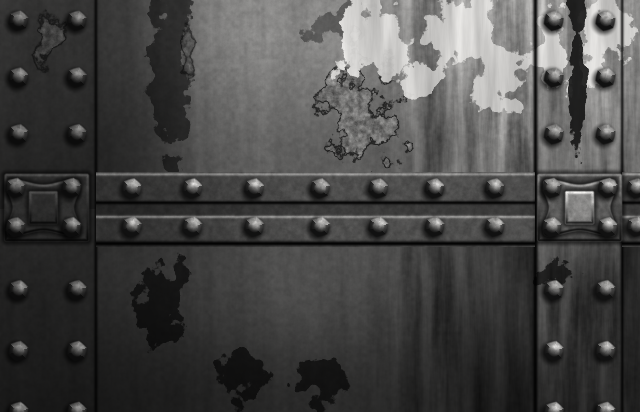
Reproduce this texture procedurally as a Shadertoy shader.

```glsl
// Weathered riveted steel wall: two panels, side columns and a cross beam.
// Smooth gradients give the tone, noise-warped ellipses the wear, and looped
// faceted domes the bolts. Units: y runs down, the height is 4.94.
#define VIEW_H 4.94
#define LEFT_SEAM 1.15
#define RIGHT_SEAM 6.42
#define FAR_SEAM 7.46
#define BEAM_TOP 2.09
#define BEAM_LOW 2.92
#define RIVET_R 0.112
#define LIGHT normalize(vec3(0.25, -0.6, 0.75))
#define SIXTH 1.0472

float hash(vec2 p) {
  p = fract(p * vec2(0.1031, 0.1137));
  p += dot(p, p.yx + 33.33);
  return fract((p.x + p.y) * p.x * 7.31);
}
float noise(vec2 p) {
  vec2 i = floor(p), f = fract(p);
  f *= f * (3.0 - 2.0 * f);
  return mix(mix(hash(i), hash(i + vec2(1, 0)), f.x),
    mix(hash(i + vec2(0, 1)), hash(i + 1.0), f.x), f.y);
}
float fbm(vec2 p) {
  float sum = 0.0, amp = 0.5;
  for (int i = 0; i < 5; i++) {
    sum += amp * noise(p + 40.0);
    p = mat2(1.6, 1.2, -1.2, 1.6) * p;
    amp *= 0.5;
  }
  return sum;
}
float bump(float d, float w) { return exp(-d * d / (w * w)); }
float below(float edge, float v, float soft) {
  return 1.0 - smoothstep(edge - soft, edge + soft, v);
}
// Depth inside a ragged ellipse (centre, radii), positive within
float ragged(vec2 p, float n, float x, float y, float w, float h) {
  return 1.0 - length((p - vec2(x, y)) / vec2(w, h)) + 2.6 * (n - 0.48);
}
float cover(float depth) { return smoothstep(-0.04, 0.1, depth); }

// Raised plate: cast shadow, lit top rim, dark lower rim
void raise(inout float c, vec2 q, vec2 h, float r, float tone, float px) {
  vec2 e = abs(q) - h + r;
  float d = length(max(e, 0.0)) + min(max(e.x, e.y), 0.0) - r;
  c *= 1.0 - 0.6 * below(0.03, d, 0.04);
  float rim = bump(d + 0.02, 0.018) * clamp(-q.y / h.y, -1.0, 1.0);
  c = mix(c, tone * (1.0 + 0.8 * rim), below(0.0, d, px));
}
// Faceted dome with a soft shadow
void rivet(inout float c, vec2 p, vec2 centre, float gain, float n, float px) {
  vec2 q = (p - centre) / RIVET_R;
  float r = length(q);
  if (r > 2.4) return;
  float a = atan(q.y, q.x) + 0.3;
  float rim = r * mix(1.0, cos(mod(a, SIXTH) - 0.5 * SIXTH), 0.7);
  float facet = (floor(a / SIXTH) + 0.5) * SIXTH - 0.3;
  c *= 1.0 - 0.7 * below(1.15, length(q - vec2(-0.18, 0.2)), 0.45);
  vec3 dome = normalize(vec3(q, sqrt(max(0.08, 1.0 - r * r))));
  vec3 side = normalize(vec3(cos(facet), sin(facet), 0.55));
  vec3 nrm = normalize(mix(dome, side, 0.65 * smoothstep(0.5, 0.75, r)));
  float lit = 0.07 + 0.75 * pow(max(dot(nrm, LIGHT), 0.0), 2.2) * (0.65 + 0.7 * n);
  c = mix(c, lit * gain, below(1.0, rim, px / RIVET_R));
}
// Sheet metal with stains, peeling and streaks
float sheet(vec2 p, float n, float fine) {
  float x = p.x, y = p.y, c, streak = fbm(vec2(x * 8.0, y * 0.8));
  float wet = 0.25 + 1.1 * smoothstep(4.3, 5.4, x);
  if (y < 2.5) {
    c = mix(0.2, 0.52, smoothstep(1.2, 3.0, x)) * mix(1.02, 0.7, smoothstep(0.3, 2.1, y));
    c += 0.16 * bump(x - 6.1, 0.5) * bump(y - 1.4, 0.7);
    if (x < LEFT_SEAM) c = 0.2 - 0.03 * y;
    if (x > RIGHT_SEAM) c = 0.55 - 0.08 * y;
  } else {
    c = (0.15 + 0.14 * bump(x - 3.9, 1.7)) * mix(1.1, 0.58, smoothstep(3.1, VIEW_H, y));
    if (x < LEFT_SEAM) c = 0.24 - 0.03 * y;
    if (x > RIGHT_SEAM) c = x > FAR_SEAM ? 0.15 : 0.5 - 0.07 * y;
  }
  c *= 1.0 + (streak - 0.48) * wet + 0.22 * (fine - 0.48);
  if (y < 2.5) {
    c *= 1.0 - 0.5 * cover(ragged(p, n, 2.03, 0.7, 0.2, 1.15));
    c *= 1.0 - 0.35 * cover(ragged(p, n, 4.05, 0.28, 0.4, 0.25));
    float raw = ragged(p, n, 4.3, 1.42, 0.38, 0.65);
    c = mix(c, 0.18 + 0.55 * fine, 0.85 * cover(raw)) * (1.0 - 0.65 * bump(raw, 0.07));
    float paint = max(ragged(p, n, 4.45, 0.5, 0.45, 0.42), ragged(p, n, 5.5, 0.38, 0.5, 0.35));
    paint = max(paint, ragged(p, n, 5.12, 0.92, 0.3, 0.2));
    paint = max(paint, ragged(p, n, 6.02, 0.95, 0.38, 0.28));
    paint = max(paint, ragged(p, n, 7.2, 0.55, 0.3, 0.4));
    paint = max(paint, ragged(p, n, 6.6, 0.75, 0.2, 0.55));
    c = mix(c, 0.68 + 0.32 * streak, 0.92 * cover(paint));
    c = mix(c, 0.08, 0.9 * cover(ragged(p, n, 6.92, 0.6, 0.09, 1.05)));
    float chip = max(ragged(p, n, 0.57, 0.45, 0.14, 0.28), ragged(p, n, 2.25, 0.6, 0.08, 0.25));
    c = mix(c, 0.1 + 0.4 * fine, 0.6 * cover(chip)) * (1.0 - 0.5 * bump(chip, 0.12));
  } else {
    float stain = max(ragged(p, n, 1.88, 3.6, 0.28, 0.45), ragged(p, n, 2.88, 4.55, 0.25, 0.28));
    stain = max(stain, ragged(p, n, 3.92, 4.55, 0.32, 0.25));
    c *= 1.0 - 0.62 * cover(max(stain, ragged(p, n, 6.72, 3.28, 0.22, 0.2)));
  }
  return c;
}
void mainImage(out vec4 fragColor, in vec2 fragCoord) {
  float px = VIEW_H / iResolution.y;
  vec2 p = vec2(fragCoord.x * px, VIEW_H - fragCoord.y * px);
  float fine = fbm(p * 19.0), wear = 0.8 + 0.4 * fine;
  float c = sheet(p, fbm(p * 4.5), fine);
  // Seams
  c *= 1.0 - 0.75 * bump(p.x - LEFT_SEAM, 0.022) - 0.9 * bump(p.x - RIGHT_SEAM, 0.028);
  c *= 1.0 - 0.75 * bump(p.x - FAR_SEAM, 0.02);
  // Beam: two rails around a recess
  if (abs(p.y - 2.51) < 0.45 && p.x > LEFT_SEAM && abs(p.x - 6.94) > 0.52) {
    c = mix(0.19, 0.31, smoothstep(1.2, 4.0, p.x)) * (1.0 - 0.25 * below(0.08, abs(p.y - 2.51), 0.01));
    c += 0.28 * (bump(p.y - BEAM_TOP, 0.018) + bump(p.y - 2.6, 0.018));
    c *= wear * (1.0 - 0.88 * bump(p.y - 2.43, 0.022) - 0.95 * bump(p.y - BEAM_LOW, 0.03));
  }
  // Columns: scooped plates with a square boss, then rivets
  for (int s = 0; s < 2; s++) {
    float k = float(s), gain = mix(0.7, 0.95, k);
    vec2 q = p - vec2(mix(0.56, 6.95, k), 2.49);
    raise(c, q, vec2(0.51, 0.41), 0.03, mix(0.17, 0.3, k) * wear, px);
    q.x += 0.04 * (1.0 - k);
    vec2 scoop = vec2(0.44, 0.35) - 0.07 * vec2(bump(q.y, 0.15), bump(q.x, 0.24));
    raise(c, q, scoop, 0.06, mix(0.18, 0.36, k) * wear, px);
    raise(c, q, vec2(0.175, 0.2), 0.02, mix(0.17, 0.53, k) * wear, px);
    for (int i = 0; i < 16; i++) {
      float row = float(i / 2), col = float(i % 2);
      float y = row < 3.0 ? 0.25 + 0.68 * row : 1.29 + 0.73 * row;
      vec2 at = vec2(mix(0.22, 6.64, k) + col * mix(0.7, 0.62, k), y);
      if (row > 5.5) at = p - q + vec2(col - 0.5, row - 6.5) * vec2(0.67, 0.47);
      rivet(c, p, at, gain, fine, px);
    }
  }
  // Beam rivets, the last pair beyond the far seam
  for (int i = 0; i < 16; i++) {
    float k = float(i / 2);
    float x = k > 6.5 ? 7.63 : 1.58 + 0.725 * k + 0.09 * bump(k - 3.3, 1.0);
    rivet(c, p, vec2(x, 2.26 + 0.46 * float(i % 2)), 0.95, fine, px);
  }
  fragColor = vec4(clamp(c, 0.01, 1.0) * vec3(1.0, 0.995, 0.985), 1.0);
}
```
